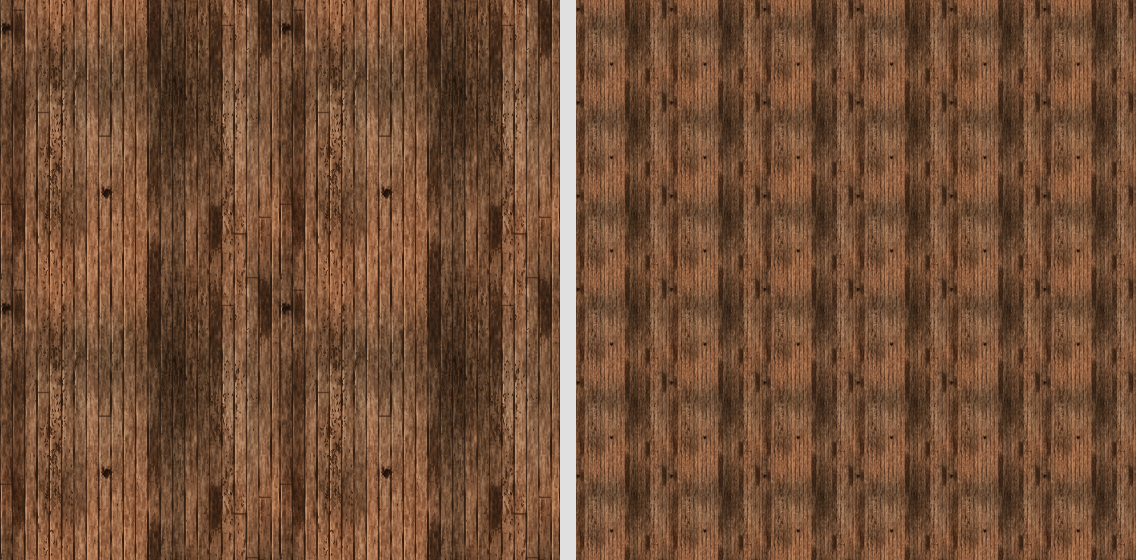
Left: one tile. Right: repeated 3 by 3.
Write a WebGL 2 fragment shader that draws this texture.

```glsl
#version 300 es
precision highp float;
// Worn, narrow upright wooden planks: a tile of 22 planks and one narrow strip,
// repeated twice each way. Wrapped value noise gives grain and stains, cellular
// noise gives pits and scratches, wrapped bumps place dark bands, char and knots.
uniform vec2 u_resolution;
out vec4 outColor;

const float PLANKS = 23.0;
const float PITCH = 22.72; // planks per tile, the last one being cut short
const float TAU = 6.2831853;

float hash(vec2 p) {
  vec3 q = fract(p.xyx * 0.1031);
  q += dot(q, q.yzx + 33.33);
  return fract((q.x + q.y) * q.z);
}

// Value noise with n cells per tile, wrapping at the tile edges.
float noise(vec2 uv, vec2 n) {
  vec2 p = uv * n, i = floor(p), f = fract(p);
  f = f * f * (3.0 - 2.0 * f);
  vec2 a = mod(i, n), b = mod(i + 1.0, n);
  return mix(mix(hash(a), hash(vec2(b.x, a.y)), f.x),
             mix(hash(vec2(a.x, b.y)), hash(b), f.x), f.y);
}

// Cellular pits: one dot per cell, present and sized according to amount.
float pits(vec2 uv, vec2 n, float amount) {
  vec2 p = uv * n, i = floor(p);
  float mask = 0.0;
  for (int y = -1; y <= 1; y++)
    for (int x = -1; x <= 1; x++) {
      vec2 cell = i + vec2(x, y), id = mod(cell, n);
      vec2 centre = cell + 0.2 + 0.6 * vec2(hash(id + 19.0), hash(id + 37.0));
      float radius = hash(id + 71.0) - 1.0 + amount;
      float d = length(p - centre) - 0.2 - 0.7 * radius;
      mask = max(mask, smoothstep(0.2, -0.2, d) * smoothstep(0.0, 0.15, radius));
    }
  return mask;
}

// Soft bump around a centre, wrapping across the tile.
float bump(float x, float centre, float width) {
  float d = (fract(x - centre + 0.5) - 0.5) / width;
  return exp(-d * d);
}

vec3 woodRamp(float v) {
  vec3 c = mix(vec3(0.10, 0.055, 0.03), vec3(0.31, 0.195, 0.12), clamp(v * 3.0, 0.0, 1.0));
  c = mix(c, vec3(0.53, 0.37, 0.26), clamp(v * 3.0 - 1.0, 0.0, 1.0));
  return mix(c, vec3(0.74, 0.59, 0.46), clamp(v * 3.0 - 2.0, 0.0, 1.0));
}

void main() {
  vec2 t = fract(gl_FragCoord.xy / u_resolution * 2.0);
  vec2 pixel = 2.0 / u_resolution;
  float plank = floor(t.x * PITCH), across = fract(t.x * PITCH);
  float plankWidth = min(1.0, PITCH - plank);
  float column = (plank + 0.5) / PITCH, seed = hash(vec2(plank, 5.0));
  vec2 g = vec2(t.x, t.y + seed);

  // Board tones, and a faint butt joint on a few planks.
  float along = fract(t.y + seed), split = 0.35 + 0.3 * hash(vec2(plank, 9.0));
  float tone = hash(vec2(plank, 13.0)) - 0.5;
  float jointed = step(0.6, hash(vec2(plank, 23.0)));
  float joint = jointed * (1.0 - smoothstep(0.001, 0.001 + pixel.y, abs(along - split)));

  // Grain: fine streaks, broad streaks and wavy figure.
  float fine = noise(g, vec2(210.0, 46.0));
  float broad = noise(g, vec2(69.0, 9.0));
  float rough = noise(t, vec2(201.0, 150.0));
  float figure = sin(TAU * (across * 2.5 + seed * 7.0 + 0.4 * sin(TAU * (3.0 * t.y + seed))
                 + 0.5 * broad));
  float cloud = noise(t, vec2(5.0, 4.0));
  float v = 0.615 + 0.14 * tone + 0.30 * (fine - 0.5) + 0.22 * (broad - 0.5)
          + 0.20 * (rough - 0.5) + 0.03 * figure + 0.26 * (cloud - 0.5);

  // Dark bands down the tile, deepest in stretches.
  float band = bump(t.x, 0.64, 0.11);
  float leftBand = bump(t.x, 0.045, 0.04);
  v -= band * (0.18 + 0.09 * cos(TAU * (t.y - 0.66)));
  v -= leftBand * (0.17 + 0.16 * cos(TAU * (t.y - 0.45)));
  v -= 0.04 * cos(TAU * (t.y - 0.6));
  v += 0.08 * bump(t.x, 0.86, 0.07) + 0.06 * bump(t.x, 0.36, 0.1);

  // Pits and long scratches, dense on the worn planks.
  float worn = bump(t.x, 0.2, 0.055) + 0.8 * bump(t.x, 0.8, 0.06) + 0.4 * band;
  float patches = noise(g, vec2(23.0, 8.0));
  float amount = 0.03 + 0.42 * worn * patches + 0.16 * patches * patches;
  vec2 ragged = t + vec2(0.006, 0.012) * (vec2(rough, fine) - 0.5);
  float wear = max(pits(ragged, vec2(150.0, 74.0), amount),
                   pits(ragged, vec2(92.0, 21.0), amount * 0.8));
  v = mix(v, 0.06 + 0.2 * fine, 0.8 * wear);

  // Charred stretches: plank number and the height where each is darkest.
  for (int k = 0; k < 4; k++) {
    float burnt = vec4(1.0, 12.0, 17.0, 21.0)[k];
    float height = vec4(0.45, 0.91, 0.08, 0.76)[k];
    float burn = noise(vec2(plank / PLANKS, t.y + 0.1), vec2(PLANKS, 7.0))
               + 0.5 * (broad + rough - 1.0) + 0.22 * cos(TAU * (t.y - height));
    float here = 1.0 - step(0.5, abs(plank - burnt));
    v = mix(v, 0.02 + 0.35 * fine * broad + 0.16 * rough,
            0.85 * here * smoothstep(0.35, 0.75, burn));
  }

  // Two knots with a dark core and a faint halo.
  vec4 knots = vec4(0.380, 0.3125, 0.022, 0.90);
  for (int k = 0; k < 2; k++) {
    vec2 at = k == 0 ? knots.xy : knots.zw;
    vec2 d = fract(t - at + 0.5) - 0.5;
    float r = length(d) + 0.016 * (rough - 0.5);
    v = mix(v, 0.06, 0.85 * (1.0 - smoothstep(0.008, 0.024, r)));
    v -= 0.12 * exp(-r * r * 900.0);
  }

  // Thin seams of uneven depth, with a worn pale edge beside some of them.
  float edge = min(across, plankWidth - across), soft = PITCH * pixel.x;
  float gap = noise(vec2(floor(t.x * PITCH + 0.5) / PLANKS, t.y), vec2(PLANKS, 26.0));
  float seamWidth = 0.01 + 0.05 * gap;
  float pale = smoothstep(0.04, 0.10, across) * (1.0 - smoothstep(0.13, 0.22, across));
  float paleRun = smoothstep(0.35, 0.8, noise(g, vec2(PLANKS, 6.0)));
  v += 0.28 * pale * paleRun * (1.0 - wear) * (1.0 - 0.6 * band);
  float seam = 1.0 - smoothstep(seamWidth - 0.2 * soft, seamWidth + 0.7 * soft, edge);
  v = mix(v, 0.07, seam * (0.5 + 0.45 * gap));
  v = mix(v, 0.15, 0.6 * joint);

  // Warm to grey-brown drift of the hue.
  float warmth = 0.5 + 0.3 * cos(TAU * (t.y - 0.08)) + 0.7 * (cloud - 0.5) + 0.5 * tone - 0.4 * band;
  vec3 tint = mix(vec3(0.95, 1.01, 1.04), vec3(1.07, 0.97, 0.90), clamp(warmth, 0.0, 1.0));
  outColor = vec4(woodRamp(clamp(v, 0.0, 1.0)) * tint, 1.0);
}
```
